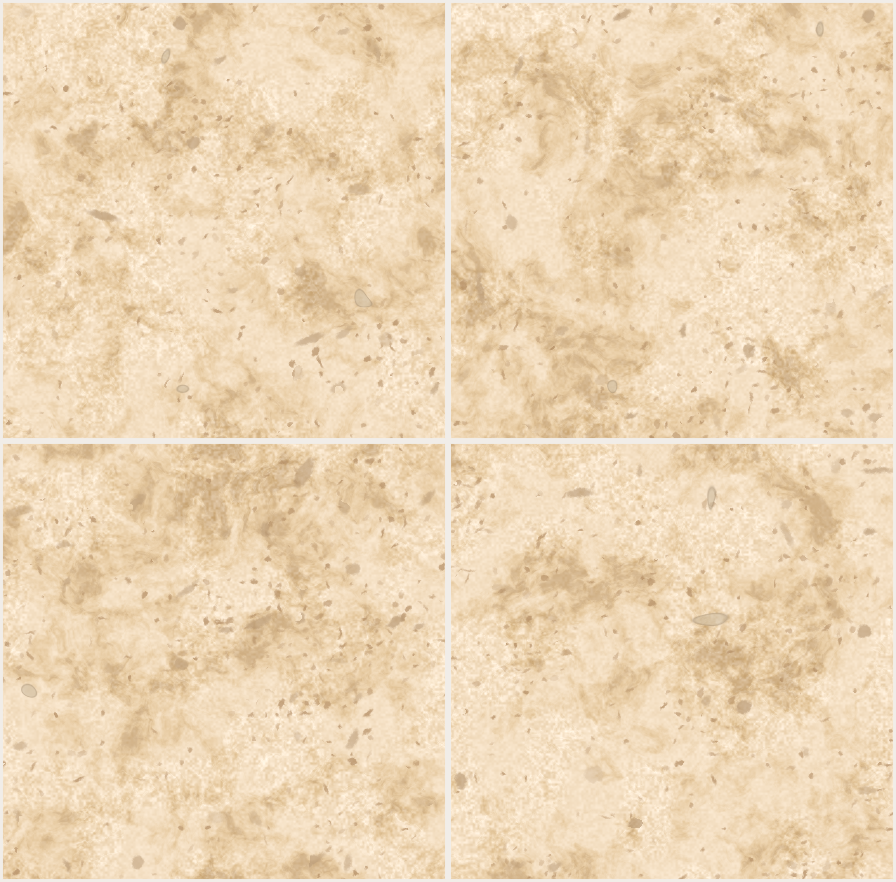
A Shadertoy shader for this texture:

```glsl
// Polished beige limestone floor: a 2 x 2 grid of square tiles with pale grout.
// Each tile is warped fractal noise mapped to a cream palette, then strewn with
// crisp grain, clustered pits, ragged brown chips and a few outlined fossil shells.

const float TILES = 2.0;            // tiles across and down
const float GROUT_HALF = 0.0066;    // half joint width, in tile units
const float CLOUD_SCALE = 6.0;      // cloud cells per tile
const float CLOUD_CONTRAST = 1.2;
const float MOTTLE_CONTRAST = 0.30; // small blotches
const float TILE_VARIATION = 0.04;  // tone shift between tiles
const float GRAIN_SCALE = 190.0;
const float GRAIN_STRENGTH = 0.10;
const float VEIN_STRENGTH = 0.035;

const vec3 GROUT = vec3(0.945, 0.93, 0.91);
const vec3 CREAM = vec3(0.96, 0.88, 0.77);
const vec3 SAND = vec3(0.91, 0.80, 0.64);
const vec3 TAN = vec3(0.83, 0.71, 0.55);
const vec3 PIT = vec3(0.70, 0.55, 0.39);
const vec3 CHIP = vec3(0.73, 0.61, 0.47);
const vec3 SHELL = vec3(0.81, 0.74, 0.63);
const vec3 SHELL_RIM = vec3(0.62, 0.53, 0.42);

// Integer hash giving three values in 0..1
vec3 hash3(vec2 cell, float seed) {
    uvec3 v = uvec3(ivec3(vec3(cell, seed))) * 1664525u + 1013904223u;
    v.x += v.y * v.z; v.y += v.z * v.x; v.z += v.x * v.y;
    v ^= v >> 16u;
    v.x += v.y * v.z; v.y += v.z * v.x; v.z += v.x * v.y;
    return vec3(v >> 8u) / 16777216.0;
}

float valueNoise(vec2 p, float seed) {
    vec2 i = floor(p), f = fract(p);
    f = f * f * (3.0 - 2.0 * f);
    float low = mix(hash3(i, seed).x, hash3(i + vec2(1, 0), seed).x, f.x);
    float high = mix(hash3(i + vec2(0, 1), seed).x, hash3(i + 1.0, seed).x, f.x);
    return mix(low, high, f.y);
}

float fbm(vec2 p, float seed) {
    float sum = 0.0, amplitude = 0.5;
    for (int k = 0; k < 5; k++) {
        sum += amplitude * valueNoise(p, seed + float(k));
        p = mat2(1.6, 1.2, -1.2, 1.6) * p + 3.7;
        amplitude *= 0.6;
    }
    return sum / 1.153;
}

// Nearest randomly turned ellipse: x is signed distance, y its random strength
vec2 scatter(vec2 p, float cells, float density, vec2 radii, float seed) {
    vec2 nearest = vec2(1.0, 0.0);
    vec2 home = floor(p * cells);
    for (int j = -1; j <= 1; j++)
    for (int i = -1; i <= 1; i++) {
        vec2 cell = home + vec2(i, j);
        vec3 place = hash3(cell, seed);
        vec3 form = hash3(cell, seed + 50.0);
        if (place.z > density) continue;
        float angle = 0.9 + 2.4 * (form.x - 0.5);
        vec2 d = p - (cell + 0.2 + 0.6 * place.xy) / cells;
        d = mat2(cos(angle), -sin(angle), sin(angle), cos(angle)) * d;
        vec2 r = radii * mix(vec2(0.4), vec2(1.2), form.yz * form.yz);
        float dist = (length(d / r) - 1.0) * min(r.x, r.y);
        if (dist < nearest.x) nearest = vec2(dist, fract(form.x * 7.0 + form.y));
    }
    return nearest;
}

float coverage(float d, float soft) {
    return 1.0 - smoothstep(-soft, soft, d);
}

vec3 stone(vec2 p, float seed, float pixel) {
    // Clouded body with small blotches
    vec2 warp = vec2(fbm(p * 5.0, seed + 10.0), fbm(p * 5.0, seed + 20.0)) - 0.5;
    vec2 q = p + 0.18 * warp;
    float cloud = 0.55 * fbm(q * CLOUD_SCALE, seed) + 0.45 * fbm(q * 19.0, seed + 30.0);
    float mottle = fbm(p * 48.0 + 6.0 * warp, seed + 35.0) - 0.5;
    float tone = 0.5 + CLOUD_CONTRAST * (cloud - 0.5) + MOTTLE_CONTRAST * mottle;
    tone += TILE_VARIATION * (hash3(vec2(3.0), seed).x - 0.5);
    vec3 color = mix(TAN, SAND, smoothstep(0.27, 0.43, tone));
    color = mix(color, CREAM, smoothstep(0.36, 0.63, tone));

    // Crystalline grain, strongest in blue, and fine broken pale veins
    float grain = valueNoise(p * GRAIN_SCALE, seed + 40.0) - 0.5;
    grain += 0.6 * (valueNoise(p * GRAIN_SCALE * 0.53, seed + 42.0) - 0.5);
    float patchy = smoothstep(0.35, 0.65, valueNoise(p * 9.0, seed + 41.0));
    color += GRAIN_STRENGTH * grain * (0.55 + 0.7 * patchy) * vec3(0.6, 0.85, 1.25);
    float vein = 1.0 - smoothstep(0.0, 0.05, abs(fbm(q * 24.0, seed + 45.0) - 0.5));
    color += VEIN_STRENGTH * vein * patchy * vec3(0.6, 0.9, 1.2);

    // Pits and chips gather in clusters
    float cluster = smoothstep(0.48, 0.72, fbm(p * 5.0, seed + 60.0));
    vec2 ragged = p + 0.014 * (vec2(fbm(p * 75.0, seed + 61.0),
                                    fbm(p * 75.0, seed + 66.0)) - 0.5);
    vec2 pits = scatter(ragged, 36.0, 0.10 + 0.5 * cluster, vec2(0.010, 0.006), seed + 70.0);
    color = mix(color, PIT, (0.15 + 0.6 * pits.y) * coverage(pits.x, pixel));
    vec2 chips = scatter(ragged, 11.0, 0.14 + 0.3 * cluster, vec2(0.032, 0.015), seed + 71.0);
    color = mix(color, CHIP, (0.2 + 0.5 * chips.y) * coverage(chips.x, 0.001 + pixel));

    // Fossil shells with a thin rim
    vec2 bent = p + 0.03 * (valueNoise(p * 18.0, seed + 72.0) - 0.5);
    float shells = scatter(bent, 4.0, 0.12, vec2(0.036, 0.018), seed + 73.0).x;
    color = mix(color, SHELL, 0.6 * coverage(shells, pixel));
    return mix(color, SHELL_RIM, 0.5 * coverage(abs(shells) - 0.001, pixel));
}

void mainImage(out vec4 fragColor, in vec2 fragCoord) {
    vec2 grid = TILES * fragCoord / iResolution.xy;
    float pixel = TILES / iResolution.y;
    vec2 tile = floor(grid), local = fract(grid);
    vec3 color = stone(local, 100.0 + 211.0 * (tile.x + TILES * tile.y), pixel);

    // Joints, shared by neighbouring tiles
    vec2 toEdge = min(local, 1.0 - local);
    float joint = coverage(min(toEdge.x, toEdge.y) - GROUT_HALF, 0.6 * pixel);
    fragColor = vec4(clamp(mix(color, GROUT, joint), 0.0, 1.0), 1.0);
}
```
